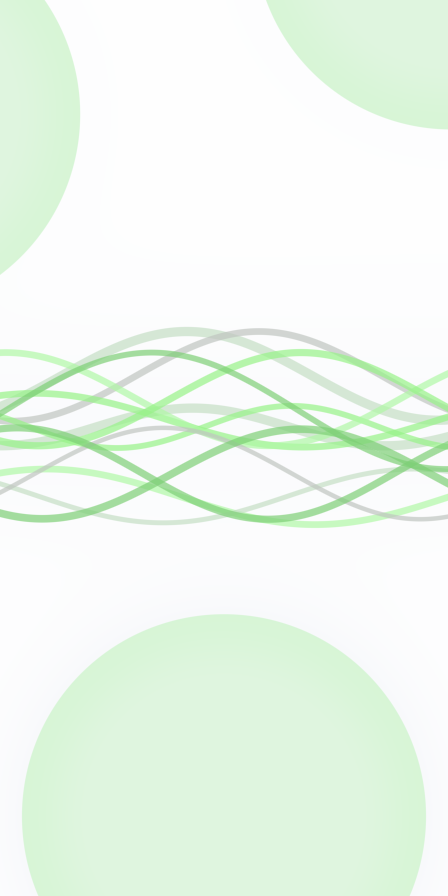
Give the GLSL for this background, as a WebGL 1 fragment shader.

```glsl
precision highp float;

uniform vec2 u_resolution;

#define PAPER vec3(0.996, 0.996, 0.997)
#define HAZE vec3(0.965, 0.970, 0.982)
#define DISC_CORE vec3(0.875, 0.962, 0.875)
#define DISC_RIM vec3(0.845, 0.960, 0.840)
#define LEAF vec3(0.49, 0.81, 0.46)
#define LIME vec3(0.59, 0.95, 0.53)
#define MINT vec3(0.69, 0.97, 0.65)
#define SAGE vec3(0.77, 0.87, 0.77)
#define GREY vec3(0.75, 0.77, 0.75)
#define INK_ALPHA 0.7
#define PI 3.14159265

float pixelSize() {
  return 1.0 / u_resolution.x;
}

// Antialiased coverage of a signed distance
float coverage(float d) {
  return 1.0 - smoothstep(-0.75, 0.75, d / pixelSize());
}

// Flat disc with a slightly richer rim and a cool halo outside
vec3 addDisc(vec3 base, vec2 p, vec3 disc, float halo) {
  float d = length(p - disc.xy) - disc.z;
  vec3 fill = mix(DISC_CORE, DISC_RIM, smoothstep(-0.16, 0.0, d));
  base = mix(base, HAZE, halo * exp(-max(d, 0.0) * 11.0));
  return mix(base, fill, coverage(d));
}

// Translucent cosine ribbon; span is the crest-to-trough distance
vec3 addStrand(vec3 base, vec2 p, float crest, float mid, float amp,
               float span, float halfWidth, vec3 ink) {
  float k = PI / span;
  float phase = k * (p.x - crest);
  float slope = amp * k * sin(phase);
  float d = abs(p.y - mid - amp * cos(phase)) / sqrt(1.0 + slope * slope);
  return mix(base, ink, INK_ALPHA * coverage(d - halfWidth));
}

// Three ribbons woven together, one per component
vec3 addBundle(vec3 base, vec2 p, vec3 crests, vec3 mids, vec3 amps,
               vec3 spans, vec3 halfWidths, mat3 inks) {
  for (int i = 0; i < 3; i++) {
    base = addStrand(base, p, crests[i], mids[i], amps[i],
                     spans[i], halfWidths[i], inks[i]);
  }
  return base;
}

void main() {
  // Canvas is one unit wide and two units tall
  vec2 p = gl_FragCoord.xy / u_resolution * vec2(1.0, 2.0);

  // Paper with a faint haze behind the ribbons
  float band = (p.y - 1.04) / 0.27;
  vec3 color = mix(PAPER, HAZE, 0.45 * exp(-band * band));

  // Large discs
  color = addDisc(color, p, vec3(-0.270, 1.745, 0.449), 0.15);
  color = addDisc(color, p, vec3(1.007, 2.151, 0.440), 0.15);
  color = addDisc(color, p, vec3(0.500, 0.178, 0.451), 0.80);

  // Quiet outer ribbons
  color = addStrand(color, p, 0.104, 0.891, 0.062, 0.599, 0.0075, MINT);
  color = addBundle(color, p, vec3(0.417, 0.578, 0.924),
                    vec3(1.161, 1.160, 0.893), vec3(0.099, 0.100, 0.060),
                    vec3(0.560, 0.552, 0.560), vec3(0.0104, 0.0075, 0.0055),
                    mat3(SAGE, GREY, SAGE));

  // Middle weave
  color = addBundle(color, p, vec3(0.430, 0.078, 0.651),
                    vec3(1.047, 1.062, 1.047), vec3(0.042, 0.060, 0.047),
                    vec3(0.430, 0.599, 0.390), vec3(0.0104, 0.0075, 0.0065),
                    mat3(SAGE, LIME, LIME));

  // Upper weave
  color = addBundle(color, p, vec3(0.013, 0.672, 0.339),
                    vec3(1.109, 1.109, 1.083), vec3(0.104, 0.104, 0.130),
                    vec3(0.586, 0.586, 0.656), vec3(0.0075, 0.0080, 0.0065),
                    mat3(MINT, LIME, LEAF));

  // Lower weave
  color = addBundle(color, p, vec3(0.365, 0.672, 0.039),
                    vec3(0.943, 0.942, 0.943), vec3(0.102, 0.100, 0.102),
                    vec3(0.573, 0.578, 0.560), vec3(0.0050, 0.0085, 0.0080),
                    mat3(GREY, LEAF, LEAF));

  gl_FragColor = vec4(color, 1.0);
}
```
